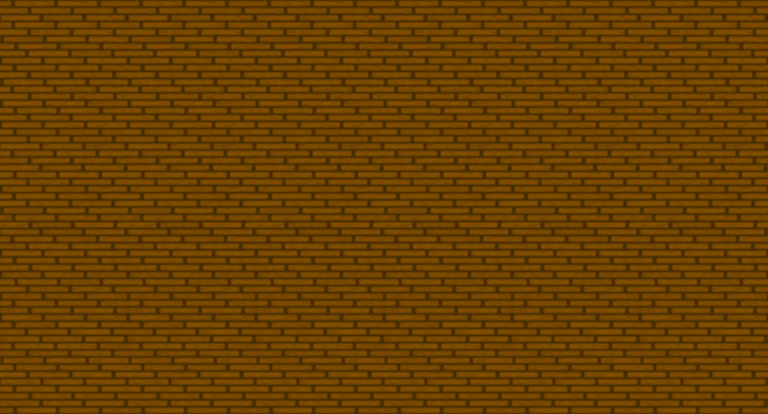
Reproduce this texture procedurally as a WebGL 2 fragment shader.

```glsl
#version 300 es
precision highp float;

#define COLUMNS 18.0
#define ROWS 58.0
#define ROW_SHIFT 0.33333
#define SHIFT_JITTER 0.10
#define JOINT_INSET 0.20
#define BED_INSET 0.08
#define CORNER_RADIUS 0.30
#define EDGE_SOFTNESS 0.44
#define STREAK_STRENGTH 0.13
#define BRICK_VARIATION 0.06
#define BRICK_COLOUR vec3(0.505, 0.302, 0.002)
#define MORTAR_COLOUR vec3(0.275, 0.172, 0.004)

uniform vec2 u_resolution;
out vec4 outColour;

float hash(vec2 p) {
    vec3 q = fract(p.xyx * vec3(0.1031, 0.1030, 0.0973));
    q += dot(q, q.yzx + 33.33);
    return fract((q.x + q.y) * q.z);
}

float valueNoise(vec2 p) {
    vec2 cell = floor(p);
    vec2 f = fract(p);
    f = f * f * (3.0 - 2.0 * f);
    float low = mix(hash(cell), hash(cell + vec2(1.0, 0.0)), f.x);
    float high = mix(hash(cell + vec2(0.0, 1.0)), hash(cell + vec2(1.0)), f.x);
    return mix(low, high, f.y);
}

float roundedBox(vec2 p, vec2 halfSize, float radius) {
    vec2 q = abs(p) - halfSize + radius;
    return length(max(q, 0.0)) + min(max(q.x, q.y), 0.0) - radius;
}

void main() {
    vec2 uv = gl_FragCoord.xy / u_resolution;
    float brickAspect = u_resolution.x / u_resolution.y * ROWS / COLUMNS;

    // Staggered courses, counted from the top
    vec2 wall = vec2(uv.x * COLUMNS, (1.0 - uv.y) * ROWS);
    float row = floor(wall.y);
    float jitter = (hash(vec2(row, 7.0)) - 0.5) * SHIFT_JITTER;
    wall.x -= fract((row + 1.0) * ROW_SHIFT) + jitter;
    vec2 brick = vec2(mod(floor(wall.x), 3.0), row);

    // Soft rounded brick, measured in row heights
    vec2 local = (fract(wall) - 0.5) * vec2(brickAspect, 1.0);
    float wear = hash(brick + 19.0);
    vec2 inset = vec2(JOINT_INSET, BED_INSET) * (0.8 + 0.4 * wear);
    float d = roundedBox(local, vec2(brickAspect, 1.0) * 0.5 - inset, CORNER_RADIUS);
    float softness = max(EDGE_SOFTNESS, 1.5 * ROWS / u_resolution.y);
    float face = 1.0 - smoothstep(-0.64 * softness, 0.36 * softness, d);

    // Lengthwise streaks and a slight tone change from brick to brick
    vec2 grain = local * vec2(1.6, 4.0) + brick * vec2(17.0, 11.0) + 40.0;
    float streak = valueNoise(grain);
    float tone = 1.0 - STREAK_STRENGTH * streak * streak;
    tone += (hash(brick + 3.0) - 0.5) * BRICK_VARIATION;

    outColour = vec4(mix(MORTAR_COLOUR, BRICK_COLOUR * tone, face), 1.0);
}
```
